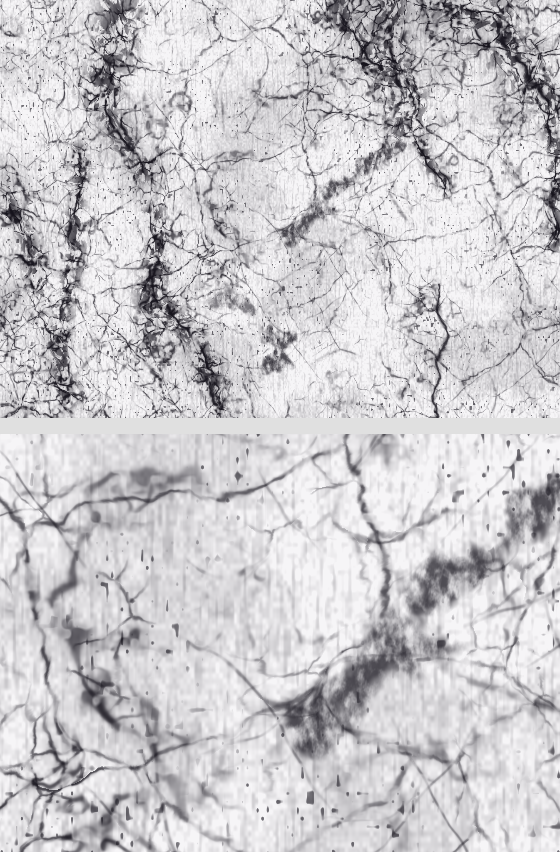
Top: the whole. Bottom: its middle third, enlarged.
Reproduce this texture procedurally as a Shadertoy shader.

```glsl
const vec3 PAPER = vec3(0.965, 0.96, 0.968);
const vec3 INK = vec3(0.08, 0.07, 0.105);

// Fracture zones: start and end points in units of canvas height
const int ZONES = 11;
const vec4 ZONE[ZONES] = vec4[ZONES](
    vec4(0.79, 1.02, 0.92, 0.84), vec4(0.94, 1.02, 0.98, 0.69),
    vec4(1.08, 1.02, 1.30, 0.76), vec4(1.30, 0.76, 1.33, 0.45),
    vec4(0.99, 0.69, 1.08, 0.55), vec4(0.31, 0.98, 0.26, 0.79),
    vec4(0.27, 0.78, 0.34, 0.60), vec4(0.37, 0.50, 0.39, 0.19),
    vec4(0.42, 0.28, 0.52, 0.03), vec4(0.19, 0.66, 0.13, 0.05),
    vec4(0.00, 0.52, 0.09, 0.34));
const float ZONE_WIDTH[ZONES] = float[ZONES](
    0.034, 0.050, 0.052, 0.024, 0.016, 0.044, 0.032, 0.034, 0.030, 0.024, 0.026);

float hash(vec2 p) {
    return fract(sin(dot(p, vec2(127.1, 311.7))) * 43758.5);
}

vec2 hash2(vec2 p) {
    return vec2(hash(p), hash(p + 17.3));
}

float noise(vec2 p) {
    vec2 i = floor(p), f = fract(p);
    f = f * f * (3.0 - 2.0 * f);
    return mix(mix(hash(i), hash(i + vec2(1, 0)), f.x),
               mix(hash(i + vec2(0, 1)), hash(i + vec2(1, 1)), f.x), f.y);
}

float fbm(vec2 p) {
    float sum = 0.0, gain = 0.53;
    for (int i = 0; i < 4; i++) {
        sum += gain * noise(p);
        p = mat2(1.6, 1.2, -1.2, 1.6) * p + 7.7;
        gain *= 0.5;
    }
    return sum;
}

vec2 warp(vec2 p, float scale, float amount) {
    return p + amount * (vec2(fbm(p * scale), fbm(p * scale + 31.4)) - 0.5);
}

float segment(vec2 p, vec2 a, vec2 b) {
    vec2 ab = b - a;
    return length(p - a - ab * clamp(dot(p - a, ab) / dot(ab, ab), 0.0, 1.0));
}

// Distance to the border between the two nearest cells
float cellEdge(vec2 p) {
    vec2 cell = floor(p), near = vec2(8.0), next = vec2(9.0);
    for (int y = -1; y <= 1; y++)
    for (int x = -1; x <= 1; x++) {
        vec2 id = cell + vec2(x, y);
        vec2 r = id + hash2(id) - p;
        if (dot(r, r) < dot(near, near)) { next = near; near = r; }
        else if (dot(r, r) < dot(next, next)) next = r;
    }
    return abs(dot(0.5 * (near + next), normalize(next - near)));
}

// Sharp stroke with a short soft shoulder
float line(float dist, float width) {
    float t = dist / width;
    return 1.0 / (1.0 + t * t * (0.4 + 0.6 * t * t));
}

// Crack network that fades in and out along its length
float cracks(vec2 p, float scale, float width, float coverage) {
    float fade = smoothstep(0.75 - coverage, 0.95 - coverage, fbm(p * scale * 0.8 + scale));
    return fade * line(cellEdge(p * scale + scale) / scale, width);
}

// Ragged threads along the level line of a noise field
float threads(vec2 p, float scale, float width, float coverage) {
    float fade = smoothstep(0.75 - coverage, 0.95 - coverage, fbm(p * scale * 1.3 + 50.0));
    return fade * line(abs(fbm(p * scale + scale) - 0.5) / (scale * 1.3), width);
}

// Nearly straight hairlines along one direction
float hairlines(vec2 p, float angle, float scale) {
    float c = cos(angle), s = sin(angle);
    vec2 q = mat2(c, -s, s, c) * p * vec2(1.0, 0.28);
    float fade = smoothstep(0.48, 0.66, fbm(p * 8.0 + angle * 9.0));
    return fade * line(cellEdge(q * scale) / scale, 0.0011);
}

float smudge(vec2 p, vec2 a, vec2 b, float radius) {
    float edge = segment(p, a, b) + 0.075 * (fbm(p * 30.0) - 0.5);
    return 1.0 - smoothstep(radius * 0.3, radius * 1.2, edge);
}

void mainImage(out vec4 fragColor, in vec2 fragCoord) {
    vec2 p = fragCoord / iResolution.y;
    vec2 bent = warp(warp(p, 4.0, 0.11), 20.0, 0.028);
    bent = warp(bent, 75.0, 0.009);

    // Shattered zones and their dark cores
    float zone = 0.0, core = 0.0;
    for (int i = 0; i < ZONES; i++) {
        float d = segment(bent, ZONE[i].xy, ZONE[i].zw);
        float w = ZONE_WIDTH[i];
        zone = max(zone, exp(-d * d / (w * w)));
        core = max(core, line(d, w * 0.10));
    }
    core *= smoothstep(0.40, 0.58, fbm(p * 20.0));
    float rift = segment(bent, vec2(1.07, 0.32), vec2(1.04, -0.02));
    core = max(core, 0.9 * line(rift, 0.0032));

    // Broad areas where the network grows denser
    float side = 1.0 - smoothstep(0.25, 0.55, p.x);
    float corner = smoothstep(0.5, 0.95, p.y) * smoothstep(0.6, 0.95, p.x);
    float broken = smoothstep(0.45, 0.85, fbm(p * 4.0 + 2.0) + 0.2 * max(side, corner));
    float dense = clamp(broken * 0.6 + zone, 0.0, 1.0);

    // Veins from large to small, chipped along their course
    float chip = 0.35 + 0.65 * smoothstep(0.25, 0.60, noise(p * 130.0));
    float light = 1.0 - 0.92 * core;
    light *= 1.0 - chip * (0.60 + 0.35 * dense) * cracks(bent, 4.2, 0.0020, 0.34);
    light *= 1.0 - chip * (0.50 + 0.4 * dense) * cracks(bent + 3.0, 10.0, 0.0017, 0.28 + 0.2 * dense);
    light *= 1.0 - chip * (0.35 + 0.5 * dense) * cracks(bent + 5.0, 25.0, 0.0014, 0.25 + 0.25 * dense);
    light *= 1.0 - chip * (0.50 + 0.4 * dense) * threads(p, 7.0, 0.0014, 0.27 + 0.2 * dense);
    light *= 1.0 - chip * (0.40 + 0.5 * dense) * threads(p + 4.0, 17.0, 0.0012, 0.24 + 0.28 * dense);
    vec2 slight = warp(p, 7.0, 0.05);
    light *= 1.0 - 0.42 * chip * hairlines(slight, 0.6, 9.0);
    light *= 1.0 - 0.38 * chip * hairlines(slight + 2.0, -0.8, 10.0);

    // Crushed mineral and grey stains
    float dust = smoothstep(0.46, 0.62, fbm(bent * vec2(85.0, 60.0)));
    light *= 1.0 - zone * (0.06 + 0.66 * dust);
    vec2 soft = warp(p, 12.0, 0.06);
    float stain = smudge(soft, vec2(0.96, 0.67), vec2(0.80, 0.53), 0.019);
    stain = max(stain, smudge(soft, vec2(0.78, 0.51), vec2(0.71, 0.45), 0.032));
    stain = max(stain, smudge(soft, vec2(0.67, 0.21), vec2(0.64, 0.13), 0.032));
    stain = max(stain, 0.7 * smudge(soft, vec2(0.53, 0.28), vec2(0.59, 0.27), 0.028));
    light *= 1.0 - stain * (0.12 + 0.62 * smoothstep(0.25, 0.7, fbm(p * vec2(120.0, 75.0))));

    // Clouding, upright scratches, grain and pits
    light *= 1.0 - 0.12 * smoothstep(0.42, 0.75, fbm(p * 7.0 + 11.0)) - 0.05 * broken;
    light *= 1.0 - 0.13 * smoothstep(0.50, 1.0, noise(p * vec2(310.0, 40.0)));
    light *= 1.0 - 0.15 * noise(p * vec2(350.0, 230.0));
    float pits = smoothstep(0.82, 0.95, noise(p * vec2(250.0, 150.0) + 40.0));
    light *= 1.0 - 0.6 * pits * smoothstep(0.38, 0.6, fbm(p * 11.0 + 5.0));

    fragColor = vec4(mix(INK, PAPER, min(light * 1.09, 1.0)), 1.0);
}
```
